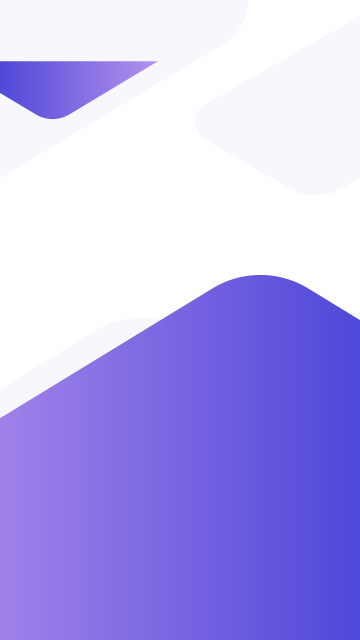
Reproduce this background procedurally as a Shadertoy shader.

```glsl
#define WHITE vec3(1.0)
#define PALE vec3(0.970, 0.969, 0.992)
#define INDIGO vec3(0.312, 0.282, 0.850)
#define LILAC vec3(0.625, 0.508, 0.914)
#define ORCHID vec3(0.710, 0.575, 0.925)
#define SLOPE 0.60
#define HILL_SLOPE 0.611
#define BANNER_TOP 1.6076
#define BANNER_WIDTH 0.44

const vec2 UP = vec2(0.0, 1.0);
const vec2 RIGHT = vec2(1.0, 0.0);

// Signed distance to an endless wedge with a round tip facing "axis";
// "fall" is the drop along the axis per unit sideways.
float roundWedge(vec2 p, vec2 center, vec2 axis, float fall, float radius) {
    p -= center;
    vec2 q = vec2(abs(dot(p, vec2(axis.y, -axis.x))), dot(p, axis));
    vec2 normal = normalize(vec2(fall, 1.0));
    bool onTip = dot(q, vec2(normal.y, -normal.x)) < 0.0;
    return (onTip ? length(q) : dot(q, normal)) - radius;
}

// Antialiased coverage of a distance given in canvas widths
float cover(float dist) {
    return clamp(0.5 - dist * iResolution.x, 0.0, 1.0);
}

void mainImage(out vec4 fragColor, in vec2 fragCoord) {
    vec2 p = fragCoord / iResolution.x;
    p.y *= (16.0 / 9.0) * iResolution.x / iResolution.y;

    // Pale panels: upper left, right diamond, rear hill
    float panel = roundWedge(p, vec2(0.546, 1.778), RIGHT, 1.0 / SLOPE, 0.1435);
    float diamond = max(
        roundWedge(p, vec2(0.5995, 1.4387), -RIGHT, 1.0 / 0.57, 0.058),
        roundWedge(p, vec2(0.8727, 1.398), -UP, SLOPE, 0.162));
    float rearHill = roundWedge(p, vec2(0.3905, 0.664), UP, HILL_SLOPE, 0.2315);
    vec3 color = mix(WHITE, PALE, cover(min(panel, min(diamond, rearHill))));

    // Hanging banner with a flat top
    float banner = max(
        roundWedge(p, vec2(0.146, 1.537), -UP, SLOPE, 0.090),
        p.y - BANNER_TOP);
    vec3 bannerColor = mix(INDIGO, ORCHID, clamp(p.x / BANNER_WIDTH, 0.0, 1.0));
    color = mix(color, bannerColor, cover(banner));

    // Front hill
    float hill = roundWedge(p, vec2(0.723, 0.759), UP, HILL_SLOPE, 0.255);
    color = mix(color, mix(LILAC, INDIGO, p.x), cover(hill));

    fragColor = vec4(color, 1.0);
}
```
